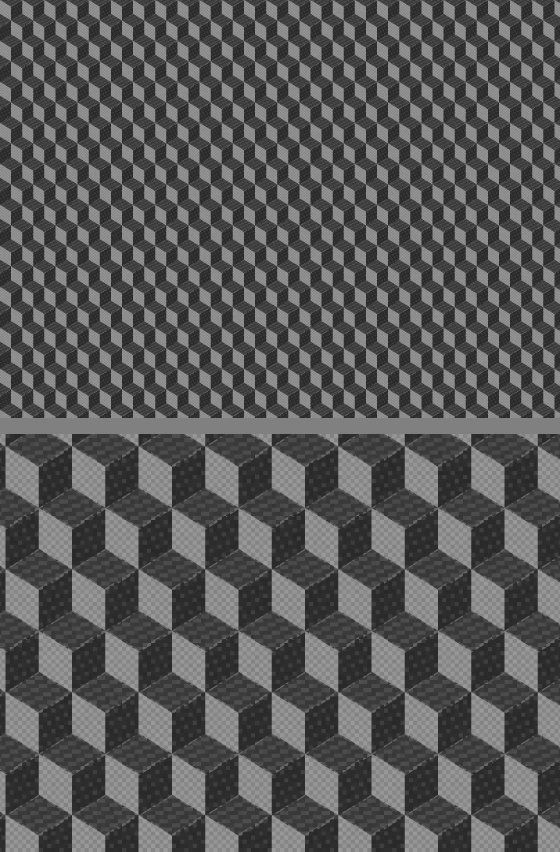
Top, the full canvas; bottom, a detail of the centre.
A Shadertoy shader for this pattern:

```glsl
// Woven grey tumbling-block cubes in staggered rows, with finely stitched faces.
#define REPEATS vec2(25.25, 10.2)    // cubes across, staggered row pairs down
#define STITCHES vec2(16.0, 30.0)    // weave cells in one repeat
#define LIGHT_TONES vec2(0.52, 0.59) // left face: ground, thread
#define DARK_TONES vec2(0.172, 0.24) // right face
#define TOP_TONES vec2(0.225, 0.295) // top face
#define SEAM_TONE 0.40
#define SEAM_WIDTH 0.013             // half width, in repeat heights
#define GRAIN 0.025                  // tone variation between stitches
#define SAMPLES 4                    // smoothing samples per axis

float hash(vec2 p) {
    vec3 q = fract(p.xyx * vec3(0.1031, 0.1030, 0.0973));
    q += dot(q, q.yzx + 33.33);
    return fract((q.x + q.y) * q.z);
}

// Offset from the centre of the enclosing cube; y points down.
vec2 cubeOffset(vec2 p) {
    vec2 fromCentre = p - vec2(0.5, 1.0 / 6.0);
    vec2 d = fract(fromCentre + 0.5) - 0.5;
    bool outside = abs(d.y) + abs(d.x) / 3.0 > 1.0 / 3.0;
    return outside ? fract(fromCentre) - 0.5 : d;
}

float blockTone(vec2 p) {
    vec2 d = cubeOffset(p);
    vec2 stitch = floor(p * STITCHES);
    float slope = abs(d.x) / 3.0;
    float twill = mod(stitch.x + 2.0 * stitch.y, 5.0);
    float checker = mod(stitch.x + stitch.y, 2.0);
    float tone;

    // Three faces, each with its own weave
    if (d.y < -slope) {
        tone = twill < 2.0 ? TOP_TONES.y : TOP_TONES.x;
    } else if (d.x < 0.0) {
        tone = mix(LIGHT_TONES.x, LIGHT_TONES.y, checker);
    } else {
        tone = twill < 1.0 ? DARK_TONES.y : DARK_TONES.x;
    }
    tone += GRAIN * (hash(stitch) - 0.5);

    // Dotted seam around the top face
    float seam = min(abs(d.y + slope), abs(d.y + 1.0 / 3.0 - slope));
    if (seam < SEAM_WIDTH && checker > 0.5) tone = max(tone, SEAM_TONE);
    return tone;
}

void mainImage(out vec4 fragColor, in vec2 fragCoord) {
    // Average samples across the pixel to smooth edges and weave
    float total = 0.0;
    for (int j = 0; j < SAMPLES; j++) {
        for (int i = 0; i < SAMPLES; i++) {
            vec2 jitter = (vec2(i, j) + 0.5) / float(SAMPLES) - 0.5;
            vec2 uv = (fragCoord + jitter) / iResolution.xy;
            total += blockTone(vec2(uv.x, 1.0 - uv.y) * REPEATS);
        }
    }
    fragColor = vec4(vec3(total / float(SAMPLES * SAMPLES)), 1.0);
}
```
